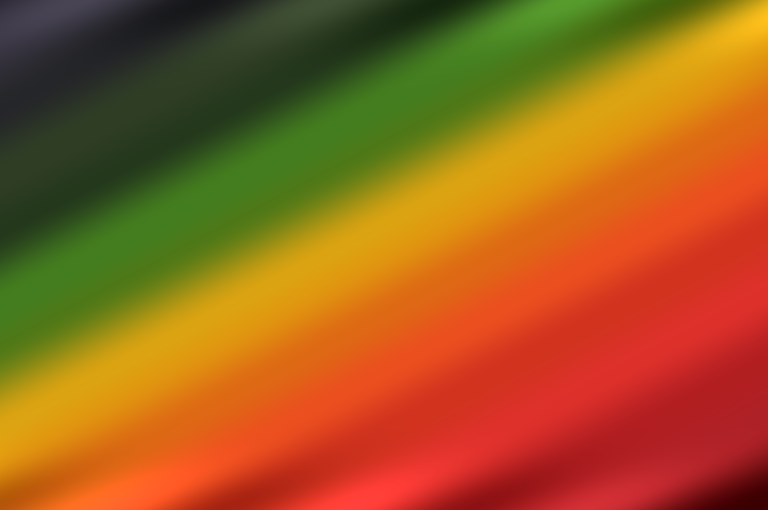
This background is drawn by a Shadertoy shader. Its source:

```glsl
// Soft diagonal bands running from charcoal through green, yellow and orange to red.
// A slanted coordinate drives a chain of smooth colour blends; a sine ripple
// brightens each band crest near the top and bottom borders.

const float SLANT = 0.53;         // rise of the bands per unit of width
const float BAND_PERIOD = 0.254;  // distance between band crests
const float FIRST_CREST = 0.085;
const float TAU = 6.2831853;

// Blend towards the next colour between two places along the slope.
vec3 blendTo(vec3 colour, vec3 next, float from, float to, float slope) {
    return mix(colour, next, smoothstep(from, to, slope));
}

vec3 bandColour(float slope) {
    // Charcoal and shaded greens
    vec3 c = vec3(0.215, 0.20, 0.255);
    c = blendTo(c, vec3(0.145, 0.15, 0.16), 0.07, 0.22, slope);
    c = blendTo(c, vec3(0.185, 0.24, 0.145), 0.22, 0.335, slope);
    c = blendTo(c, vec3(0.14, 0.22, 0.11), 0.35, 0.46, slope);

    // Leaf green into yellow
    c = blendTo(c, vec3(0.265, 0.49, 0.12), 0.455, 0.59, slope);
    c = blendTo(c, vec3(0.31, 0.47, 0.09), 0.61, 0.69, slope);
    c = blendTo(c, vec3(0.86, 0.64, 0.07), 0.675, 0.84, slope);

    // Amber and orange
    c = blendTo(c, vec3(0.88, 0.60, 0.06), 0.84, 0.905, slope);
    c = blendTo(c, vec3(0.87, 0.41, 0.08), 0.885, 1.02, slope);
    c = blendTo(c, vec3(0.92, 0.31, 0.12), 1.015, 1.13, slope);

    // Reds falling to a dark corner
    c = blendTo(c, vec3(0.82, 0.20, 0.12), 1.13, 1.24, slope);
    c = blendTo(c, vec3(0.87, 0.19, 0.17), 1.25, 1.37, slope);
    c = blendTo(c, vec3(0.70, 0.12, 0.13), 1.37, 1.50, slope);
    c = blendTo(c, vec3(0.68, 0.13, 0.15), 1.50, 1.62, slope);
    return blendTo(c, vec3(0.25, 0.01, 0.02), 1.63, 1.80, slope);
}

// Strength of the ripple, fading away from the top and bottom borders.
float borderFade(float height, float reach) {
    float d = min(height, 1.0 - height) / reach;
    return exp(-d * d);
}

float crestRipple(float slope) {
    return cos(TAU * (slope - FIRST_CREST) / BAND_PERIOD);
}

void mainImage(out vec4 fragColor, in vec2 fragCoord) {
    vec2 p = fragCoord / iResolution.y;
    float slope = (1.0 - p.y) + SLANT * p.x;

    vec3 colour = bandColour(slope);

    // Border glow, slightly whitened on the crests
    float glow = crestRipple(slope) * borderFade(p.y, 0.085);
    colour = colour * (1.0 + 0.17 * glow) + 0.035 * glow;

    fragColor = vec4(clamp(colour, 0.0, 1.0), 1.0);
}
```
